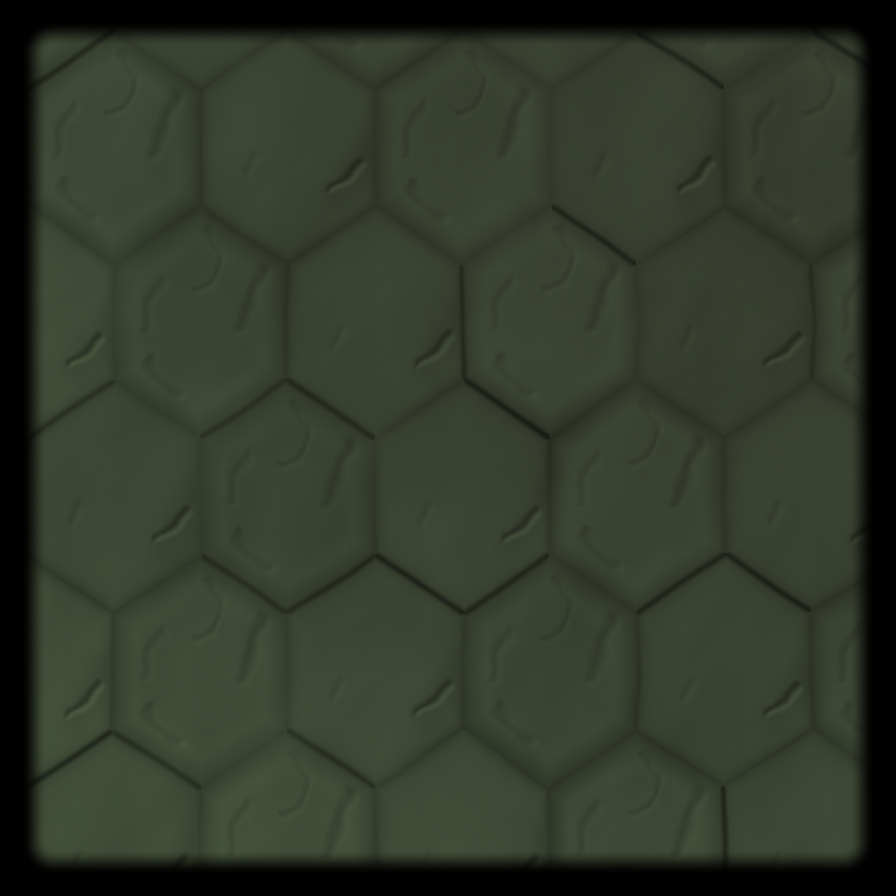
Reproduce this texture procedurally as a Shadertoy shader.

```glsl
const float PITCH = 0.195;                 // hexagon width and row spacing
const vec2 GRID_ORIGIN = vec2(0.1265, 0.056);
const vec3 OLIVE = vec3(0.212, 0.237, 0.182);
const vec3 MOSS = vec3(0.262, 0.312, 0.222);

float hash(vec2 p) {
    vec3 q = fract(vec3(p.xyx) * 0.1031);
    q += dot(q, q.yzx + 33.33);
    return fract((q.x + q.y) * q.z);
}

float noise(vec2 p) {
    vec2 i = floor(p), f = fract(p);
    f = f * f * (3.0 - 2.0 * f);
    float low = mix(hash(i), hash(i + vec2(1, 0)), f.x);
    float high = mix(hash(i + vec2(0, 1)), hash(i + vec2(1, 1)), f.x);
    return mix(low, high, f.y);
}

float fbm(vec2 p) {
    float sum = 0.0, weight = 0.5;
    for (int i = 0; i < 4; i++) {
        sum += weight * noise(p);
        p = p * 2.03 + 17.0;
        weight *= 0.5;
    }
    return sum;
}

// Hexagon metric, 0.5 on the boundary
float hexNorm(vec2 q) {
    q = abs(q);
    return max(q.x, 0.5 * q.x + 0.75 * q.y);
}

// Centre of the hexagon that holds p; odd rows shift by half a cell
vec2 hexCentre(vec2 p) {
    vec2 best = vec2(0.0);
    float nearest = 9.0;
    for (int i = 0; i < 2; i++) {
        float row = floor(p.y) + float(i);
        float shift = 0.5 * mod(row, 2.0);
        vec2 centre = vec2(floor(p.x - shift + 0.5) + shift, row);
        float d = hexNorm(p - centre);
        if (d < nearest) { nearest = d; best = centre; }
    }
    return best;
}

// Offset from a centre to the neighbour across the closest side
vec2 neighbourStep(vec2 q) {
    vec2 s = vec2(q.x < 0.0 ? -1.0 : 1.0, q.y < 0.0 ? -1.0 : 1.0);
    return abs(q.x) > 1.5 * abs(q.y) ? vec2(s.x, 0.0) : s * vec2(0.5, 1.0);
}

// Chipped hexagons alternate along a row; their phase drifts between rows
bool isChipped(vec2 centre) {
    float row = centre.y < 1.5 ? centre.y + 2.0 : centre.y;
    return mod(2.0 * centre.x + row - 4.0 + 0.5, 4.0) < 1.0;
}

float segment(vec2 p, vec2 a, vec2 b) {
    vec2 pa = p - a, ba = b - a;
    return length(pa - ba * clamp(dot(pa, ba) / dot(ba, ba), 0.0, 1.0));
}

// Soft bent stroke through three points
float crack(vec2 p, vec2 a, vec2 b, vec2 c, float width) {
    float d = min(segment(p, a, b), segment(p, b, c));
    return 1.0 - smoothstep(0.0, width, d);
}

float chips(vec2 p) {
    float curl = crack(p, vec2(0.03, 0.54), vec2(0.10, 0.42), vec2(0.08, 0.31), 0.035);
    curl = max(curl, crack(p, vec2(0.08, 0.31), vec2(0.04, 0.24), vec2(-0.04, 0.19), 0.028));
    float right = crack(p, vec2(0.36, 0.31), vec2(0.30, 0.17), vec2(0.24, -0.04), 0.06);
    float left = crack(p, vec2(-0.23, 0.26), vec2(-0.29, 0.13), vec2(-0.31, -0.04), 0.04);
    float low = crack(p, vec2(-0.31, -0.22), vec2(-0.23, -0.33), vec2(-0.12, -0.41), 0.045);
    return max(max(0.6 * curl, right), max(0.6 * left, low));
}

float gash(vec2 p) {
    float cut = crack(p, vec2(0.24, -0.24), vec2(0.33, -0.17), vec2(0.42, -0.06), 0.035);
    float nick = crack(p, vec2(-0.25, -0.16), vec2(-0.21, -0.11), vec2(-0.19, -0.06), 0.04);
    return max(cut, 0.35 * nick);
}

void mainImage(out vec4 fragColor, in vec2 fragCoord) {
    vec2 uv = fragCoord / iResolution.xy;
    vec2 p = (uv - GRID_ORIGIN) / PITCH;
    p += 0.025 * (vec2(noise(p * 3.0), noise(p * 3.0 + 41.0)) - 0.5);
    vec2 centre = hexCentre(p);
    vec2 q = p - centre;
    float inset = 0.5 - hexNorm(q);
    float inside = smoothstep(0.0, 0.05, inset);
    bool chipped = isChipped(centre);

    // Broad colour drift and smeared mottling
    float moss = 0.62 - 0.5 * uv.x - 0.55 * uv.y + 0.9 * dot(uv - 0.5, uv - 0.5);
    vec3 color = mix(OLIVE, MOSS, clamp(moss + 0.2, 0.0, 1.0));
    float smear = fbm(vec2(p.x * 3.0 - p.y * 1.5, p.y * 1.6 + p.x * 0.6)) - 0.47;
    float light = 1.0 + 0.16 * smear + 0.05 * (hash(centre + 9.0) - 0.5) * inside;

    // Soft seams, wider around chipped hexagons, some sides with a sharp line
    float seam = exp(-inset / (chipped ? 0.055 : 0.035));
    light -= seam * mix(0.12, 0.30, noise(p * 1.3 + 5.0));
    float sharp = smoothstep(0.6, 0.9, hash(4.0 * centre + 2.0 * neighbourStep(q) + 50.0));
    light -= 0.28 * sharp * (1.0 - smoothstep(0.0, 0.03, inset));
    if (chipped) light += 0.05 * exp(-pow((inset - 0.13) / 0.05, 2.0));

    // Cracks with a faint lit lip
    vec2 worn = q + 0.05 * (vec2(noise(q * 11.0 + 7.0), noise(q * 11.0 + 29.0)) - 0.5);
    vec2 lip = worn + vec2(-0.022, 0.022);
    float dent = chipped ? chips(worn) - 0.5 * chips(lip) : 1.5 * gash(worn) - 1.1 * gash(lip);
    float shade = chipped ? 0.0 : crack(q, vec2(0.28, -0.26), vec2(0.38, -0.12), vec2(0.48, 0.02), 0.16);
    light -= inside * (0.17 * dent + 0.07 * shade);

    // Black frame with a blurred inner edge
    vec2 toEdge = max(0.06 - min(uv, 1.0 - uv), 0.0);
    float frame = smoothstep(0.024, 0.052, 0.06 - length(toEdge));
    fragColor = vec4(color * light * frame, 1.0);
}
```
